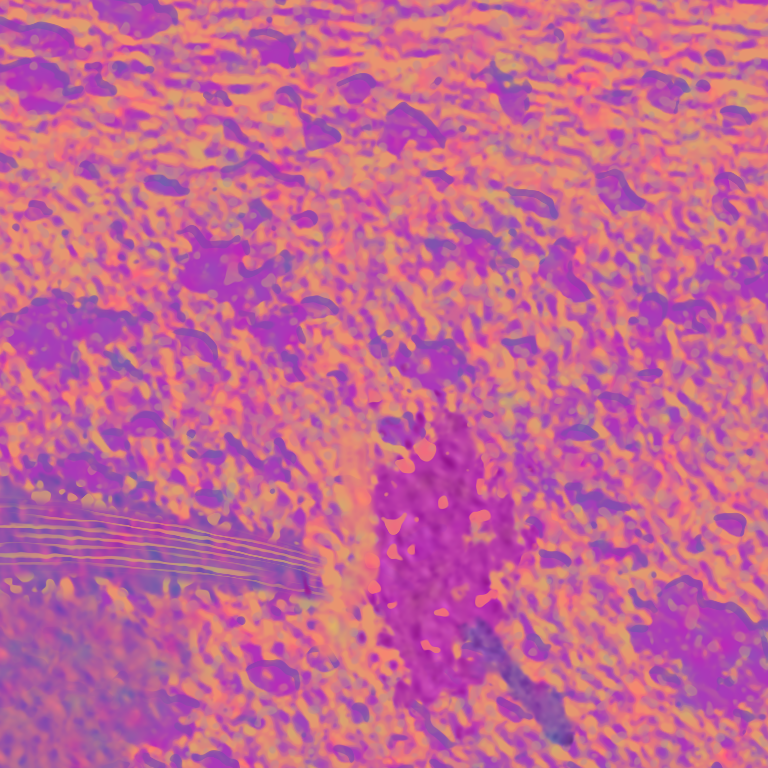
This texture is drawn by a Shadertoy shader. Its source:

```glsl
// Weathered relief in violet, pink and orange: rippled crust with torn flakes,
// a combed band at the lower left and a magenta stain with a bright seam.
// Soft cell spots and their slopes give one tone field, painted by a ramp.

const vec3 VIOLET = vec3(0.67, 0.22, 0.72);
const vec3 PURPLE = vec3(0.71, 0.31, 0.66);
const vec3 PINK   = vec3(0.80, 0.39, 0.59);
const vec3 CORAL  = vec3(0.89, 0.48, 0.49);
const vec3 ORANGE = vec3(0.91, 0.58, 0.44);
const vec3 MAUVE  = vec3(0.76, 0.53, 0.57);
const vec3 SLATE  = vec3(0.49, 0.30, 0.66);
const vec3 STAIN  = vec3(0.73, 0.18, 0.63);
const vec3 STRAW  = vec3(0.82, 0.60, 0.47);
const vec3 HUE_SWING = vec3(0.025, -0.025, 0.0);

const float BASE_TONE   = 0.32;
const float GRAIN_DEPTH = 0.85;
const float FLAKE_DEPTH = 1.6;
const float BAND_LINES  = 5.5;
const vec2  RELIEF_STEP = vec2(0.005, 0.008);

vec3 hash3(vec2 cell) {
    vec3 q = fract(cell.xyx * vec3(0.1031, 0.1030, 0.0973));
    q += dot(q, q.yxz + 33.33);
    return fract((q.xxy + q.yzz) * q.zyx);
}

// Cellular noise of signed soft spots: x is height, y is slope along p.y.
vec2 cells(vec2 p) {
    vec2 cell = floor(p), f = p - cell, sum = vec2(0.0);
    for (int y = -1; y <= 1; y++)
    for (int x = -1; x <= 1; x++) {
        vec2 o = vec2(x, y);
        vec3 h = hash3(cell + o + 57.0);
        vec2 d = o + h.xy - f;
        sum += (2.0 * h.z - 1.0) * exp(-4.5 * dot(d, d)) * vec2(1.0, d.y);
    }
    return sum * vec2(2.9, 12.4);
}

float spots(vec2 p) { return cells(p).x; }

// Coordinates along and across a direction.
vec2 along(vec2 p, float angle) {
    vec2 dir = vec2(cos(angle), sin(angle));
    return vec2(dot(p, dir), dot(p, vec2(-dir.y, dir.x)));
}

float segment(vec2 p, vec2 a, vec2 b) {
    vec2 ab = b - a;
    return length(p - a - ab * clamp(dot(p - a, ab) / dot(ab, ab), 0.0, 1.0));
}

// Torn dark flakes: broad leaning ones and small chips.
float flakes(vec2 p) {
    float ragged = spots(p * 31.0 + 9.0) + 0.6 * spots(p * 67.0 + 5.0);
    float broad = spots(along(p, -0.25) * vec2(6.0, 12.0) + 3.0) + 0.45 * ragged;
    float chips = spots(along(p, -0.3) * vec2(16.0, 25.0) + 40.0) + 0.35 * ragged;
    return max(smoothstep(1.0, 1.8, broad), 0.8 * smoothstep(1.25, 1.9, chips));
}

// Ripples run level at the top, steep in the middle, slanted at lower right.
float grain(vec2 p) {
    vec2 q = p + 0.003 * sin(p.yx * 61.0 + 2.0 * sin(p * 37.0));
    vec2 level = cells(along(q, -0.15) * vec2(45.0, 66.0));
    level.x = spots(along(q, -0.1) * vec2(6.0, 85.0));
    vec2 steep = cells(along(q, -1.05) * vec2(56.0, 62.0));
    vec2 slanted = cells(along(q, -0.75) * vec2(42.0, 66.0));
    vec2 mixed = mix(steep, level, smoothstep(0.55, 0.95, p.y));
    mixed = mix(mixed, slanted, smoothstep(0.35, 0.75, p.x - p.y));
    return dot(mixed, vec2(0.4, 0.85)) + 0.4 * spots(q * 118.0 + 20.0);
}

vec3 ramp(float t) {
    vec3 c = mix(VIOLET, PURPLE, smoothstep(0.05, 0.30, t));
    c = mix(c, PINK, smoothstep(0.30, 0.55, t));
    c = mix(c, CORAL, smoothstep(0.55, 0.77, t));
    return mix(c, ORANGE, smoothstep(0.77, 0.95, t));
}

void mainImage(out vec4 fragColor, in vec2 fragCoord) {
    vec2 uv = fragCoord / iResolution.xy;
    float rough = spots(uv * 26.0 + 70.0);
    float fine = grain(uv);
    float tint = spots(uv * 38.0 + 90.0);
    float speck = spots(uv * 80.0 + 130.0);

    // Crust with flakes and lit rims
    float flake = flakes(uv);
    float rim = flakes(uv + RELIEF_STEP) - flake;
    float tone = BASE_TONE + 0.22 * spots(uv * 4.0 + 12.0) + 0.18 * rough
               + GRAIN_DEPTH * fine * (1.0 - 0.4 * flake)
               - FLAKE_DEPTH * flake + 0.8 * max(rim, 0.0);
    tone += 0.35 * smoothstep(0.6, 1.0, uv.y) * smoothstep(0.75, 0.3, uv.x);
    vec3 color = ramp(1.0 / (1.0 + exp(-1.7 * tone)));
    color = mix(color, MAUVE, 0.6 * smoothstep(0.3, 1.5, speck + 0.3 * tint));
    color = mix(color, SLATE, 0.6 * smoothstep(0.1, 0.5, -rim));

    // Worn mauve ground in the lower left corner
    float ground = length((uv - vec2(0.04, 0.11)) * vec2(1.0, 1.4)) + 0.03 * rough;
    vec3 groundColor = mix(SLATE, PINK, 0.48 + 0.15 * fine);
    color = mix(color, groundColor, 0.8 * smoothstep(0.26, 0.15, ground));

    // Combed band of bent lines, narrowing to the right, with crumbly rims
    float v = (uv.y - 0.30 + 0.3 * uv.x * uv.x) / mix(0.07, 0.04, uv.x / 0.45);
    float edge = abs(v) + 0.12 * rough + 0.08 * fine;
    float band = smoothstep(1.2, 0.85, edge) * smoothstep(0.45, 0.38, uv.x + 0.015 * rough);
    float wear = spots(vec2(uv.x * 14.0, v * BAND_LINES * 1.4));
    float comb = sin(6.2832 * BAND_LINES * v + 0.9 * wear + 0.25 * fine);
    float lines = smoothstep(-0.1, 0.9, comb) * smoothstep(0.8, 0.4, abs(v - 0.05));
    lines *= smoothstep(-1.6, 0.6, wear);
    float crumbs = smoothstep(0.2, 1.0, speck + 0.4 * fine) * smoothstep(0.6, 0.85, abs(v));
    vec3 bandColor = mix(SLATE, PURPLE, 0.5 + 0.25 * fine);
    bandColor = mix(bandColor, STRAW, 0.9 * max(lines, crumbs));
    color = mix(color, bandColor, 0.9 * band);

    // Magenta stain and its slate root
    float stain = length((uv - vec2(0.565, 0.28)) / vec2(0.10, 0.165)) + 0.2 * rough + 0.09 * fine;
    vec3 stainColor = mix(STAIN, VIOLET, 0.4 + 0.3 * tint) + 0.03 * fine;
    float crumb = tint + 0.4 * speck + 4.0 * (uv.y - 0.36);
    stainColor = mix(stainColor, CORAL, smoothstep(0.9, 1.3, crumb));
    color = mix(color, stainColor, 0.9 * smoothstep(1.15, 0.85, stain));
    float root = segment(uv, vec2(0.62, 0.17), vec2(0.73, 0.06)) + 0.006 * rough + 0.003 * fine;
    color = mix(color, SLATE + 0.04 * fine, 0.8 * smoothstep(0.026, 0.012, root));

    // Bright seam between band and stain
    float seam = min(segment(uv, vec2(0.455, 0.42), vec2(0.475, 0.28)),
                     segment(uv, vec2(0.475, 0.28), vec2(0.43, 0.16)));
    seam += 0.006 * rough + 0.003 * fine;
    color = mix(color, mix(CORAL, ORANGE, 0.5 + 0.3 * fine), 0.85 * smoothstep(0.026, 0.01, seam));

    fragColor = vec4(clamp(color + HUE_SWING * tint, 0.0, 1.0), 1.0);
}
```
